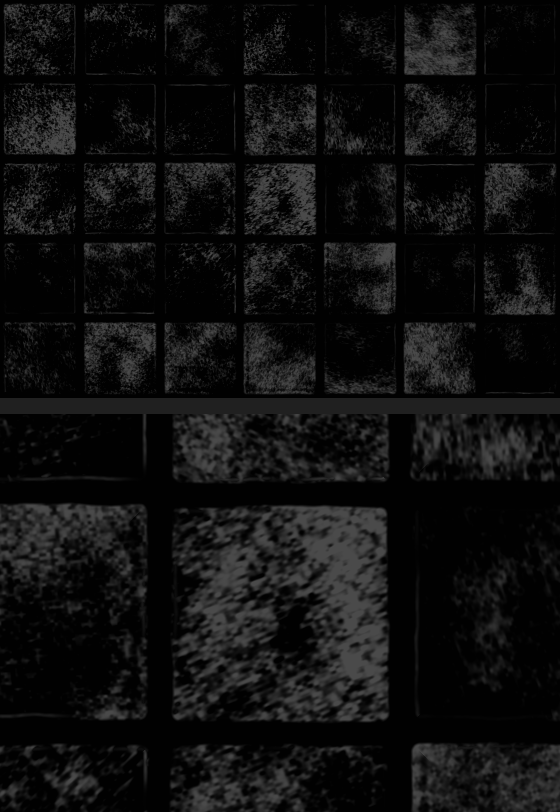
Top, the full canvas; bottom, a detail of the centre.
A WebGL 1 fragment shader for this texture:

```glsl
precision highp float;
// Seven by five worn, almost black square tiles separated by black joints.
// Each tile hashes its own wear, tilt and grain direction; layered value noise
// breaks up the grey surface, and thin worn highlights follow its edges.

uniform vec2 u_resolution;

#define TILES vec2(7.0, 5.0)
#define HALF_SIZE 0.455
#define CORNER 0.04
#define JITTER 0.012
#define WEAR_MIN -0.29
#define WEAR_MAX 0.52
#define CLOUD_AMOUNT 1.35
#define GRAIN_AMOUNT 1.15
#define GRAIN_SCALE 42.0
#define RIM_WIDTH 0.011
#define JOINT_COLOR vec3(0.003)
#define WORN_COLOR vec3(0.29)

float hash(vec2 p) {
  vec3 q = fract(vec3(p.xyx) * 0.1031);
  q += dot(q, q.yzx + 33.33);
  return fract((q.x + q.y) * q.z);
}

float noise(vec2 p) {
  vec2 i = floor(p);
  vec2 f = fract(p);
  f = f * f * (3.0 - 2.0 * f);
  float low = mix(hash(i), hash(i + vec2(1.0, 0.0)), f.x);
  float high = mix(hash(i + vec2(0.0, 1.0)), hash(i + 1.0), f.x);
  return mix(low, high, f.y);
}

float fbm(vec2 p) {
  float sum = 0.0;
  float weight = 0.533;
  for (int i = 0; i < 4; i++) {
    sum += weight * noise(p);
    p = mat2(1.6, 1.2, -1.2, 1.6) * p + 17.3;
    weight *= 0.5;
  }
  return sum;
}

mat2 rotation(float angle) {
  float c = cos(angle);
  float s = sin(angle);
  return mat2(c, s, -s, c);
}

float roundedBox(vec2 p, float halfSize, float radius) {
  vec2 q = abs(p) - halfSize + radius;
  return length(max(q, 0.0)) + min(max(q.x, q.y), 0.0) - radius;
}

// Worn surface: 0 is untouched black, 1 is rubbed bare.
float surfaceWear(vec2 q, vec2 id, vec2 seed) {
  float wear = mix(WEAR_MIN, WEAR_MAX, hash(id + 4.7));
  float tiltAngle = 6.2832 * hash(id + 23.1);
  float tilt = 0.45 * dot(q, vec2(cos(tiltAngle), sin(tiltAngle)));
  float cloud = fbm(q * 4.0 + seed) - 0.5;

  // Fine specks, slightly drawn out along a direction of each tile.
  float stretch = mix(0.6, 1.0, hash(id + 51.9));
  vec2 g = rotation(3.1416 * hash(id + 37.3)) * q * GRAIN_SCALE;
  g *= vec2(stretch, 1.0);
  float grain = 0.5 * noise(g + seed) + 0.5 * noise(g * 1.7 + seed + 9.0) - 0.5;
  grain *= mix(0.65, 1.3, hash(id + 66.4));

  return wear + tilt + CLOUD_AMOUNT * cloud + GRAIN_AMOUNT * grain;
}

void main() {
  vec2 p = gl_FragCoord.xy / u_resolution * TILES;
  vec2 id = floor(p);
  vec2 seed = 60.0 * vec2(hash(id + 11.0), hash(id + 71.0)) + 100.0;
  float pixel = TILES.y / u_resolution.y;

  // Slightly shifted tile with an uneven outline.
  vec2 shift = vec2(hash(id + 2.3), hash(id + 8.9)) - 0.5;
  vec2 q = fract(p) - 0.5 - JITTER * shift;
  float d = roundedBox(q, HALF_SIZE, CORNER);
  d += 0.02 * (fbm(q * 7.0 + seed) - 0.5);
  float mask = 1.0 - smoothstep(-pixel - 0.01, 0.5 * pixel, d);

  // The nearest side decides how strongly the rim is polished.
  vec2 side = abs(q.x) > abs(q.y) ? vec2(sign(q.x), 0.0) : vec2(0.0, sign(q.y));
  float sideWear = hash(id * 3.0 + side + 14.0);
  float along = dot(q, side.yx);
  float chips = smoothstep(0.1, 0.75, noise(vec2(along * 7.0, 0.0) + seed + 30.0));
  chips *= 0.5 + 0.5 * noise(q * 40.0 + seed);
  float rim = 1.0 - smoothstep(0.0, RIM_WIDTH + pixel * 0.5, abs(d + 0.02));
  rim *= chips * sideWear * sideWear;

  // A faint dark groove sits just inside a few of the sides.
  float groove = 1.0 - smoothstep(0.0, 0.03, abs(d + 0.055));
  groove *= step(0.75, hash(id * 5.0 + side + 90.0));

  float tone = surfaceWear(q, id, seed) - 0.25 * groove;
  float light = max(smoothstep(0.0, 1.0, tone), rim);
  gl_FragColor = vec4(mix(JOINT_COLOR, WORN_COLOR, light * mask), 1.0);
}
```
